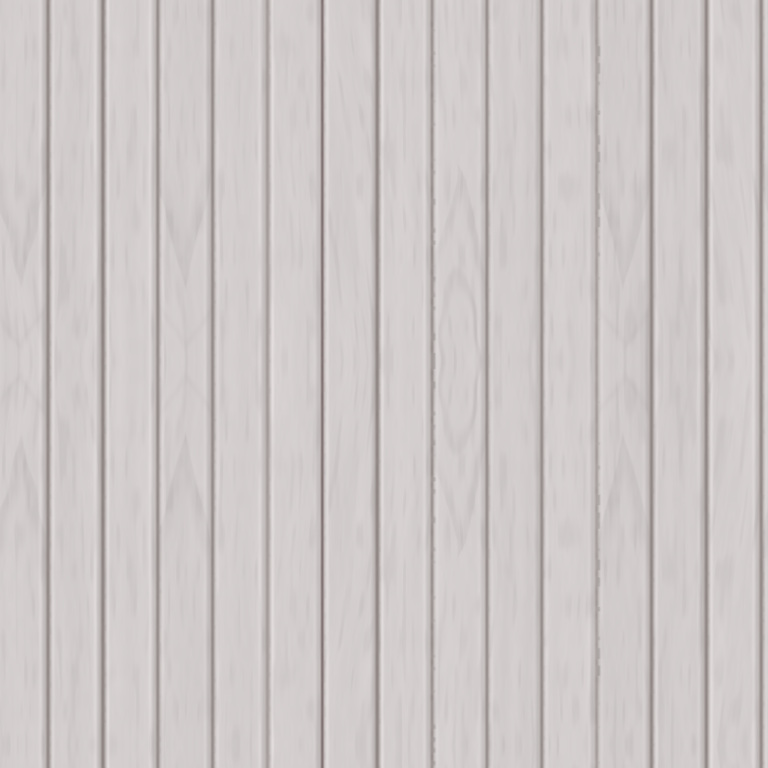
Reproduce this texture procedurally as a Shadertoy shader.

```glsl
float hash(vec2 p) {
    vec3 q = fract(vec3(p.xyx) * 0.1031);
    q += dot(q, q.yzx + 33.33);
    return fract((q.x + q.y) * q.z);
}

float noise(vec2 p) {
    vec2 i = floor(p), f = fract(p);
    f = f * f * (3.0 - 2.0 * f);
    return mix(mix(hash(i), hash(i + vec2(1, 0)), f.x),
               mix(hash(i + vec2(0, 1)), hash(i + vec2(1, 1)), f.x), f.y);
}

float bump(float x, float width) {
    return exp(-x * x / (width * width));
}

// Fine fibres and broad streaks; m is the mirrored height
float woodGrain(float x, float m, float id) {
    float seed = id * 37.0;
    float slant = (hash(vec2(id, 4.0)) - 0.5) * 0.7;
    if (mod(id, 7.0) == 6.0) slant = 1.3;
    float bend = x + slant * m + 0.12 * noise(vec2(seed, m * 7.0));
    float broad = noise(vec2(bend * 5.0 + seed, m * 5.0 + 9.0)) - 0.5;
    float fibre = noise(vec2(bend * 13.0 + seed, m * 22.0 + 40.0));
    float fine = noise(vec2(bend * 22.0 + seed, m * 50.0 + 80.0)) - 0.5;
    return 0.022 * broad - 0.028 * smoothstep(0.55, 0.95, fibre) + 0.012 * fine;
}

// Pointed arches on some planks, an oval eye on another
float figure(float x, float m, float id) {
    float c = x - 0.5 + 0.1 * (noise(vec2(m * 30.0, id)) - 0.5);
    float rough = 0.5 + 0.5 * noise(vec2(x * 14.0 + id * 9.0, m * 60.0));
    float shade = 0.0;
    if (id == 0.0 || id == 3.0 || id == 11.0) {
        float arch = m - 0.094 - 0.28 * abs(c);
        shade = smoothstep(-0.006, 0.008, arch) * (1.0 - smoothstep(0.02, 0.09, arch));
        shade += 0.5 * bump(m - 0.02 - 0.1 * abs(c), 0.007);
    } else if (id == 8.0) {
        float eye = length(vec2(c / 0.36, m / 0.117));
        float outer = m + 0.28 * abs(c) - 0.25;
        shade = smoothstep(0.7, 0.95, eye) * (1.0 - smoothstep(0.98, 1.1, eye));
        shade += 0.8 * smoothstep(-0.05, -0.01, outer) * (1.0 - smoothstep(0.0, 0.012, outer));
    }
    return shade * rough;
}

void mainImage(out vec4 fragColor, in vec2 fragCoord) {
    vec2 uv = fragCoord / iResolution.xy;
    float x = uv.x * 14.0 + 0.125;
    float id = mod(floor(x), 14.0);
    float m = abs(fract(uv.y + 0.97) - 0.5);

    // Plank face
    float tone = 0.012 * (hash(vec2(id, 21.0)) - 0.5);
    tone += woodGrain(fract(x), m, id) - 0.04 * figure(fract(x), m, id);
    vec3 color = vec3(0.828, 0.808, 0.806) + tone;

    // Bevels beside each groove
    float edge = fract(x + 0.5) - 0.5;
    float joint = mod(floor(x + 0.5), 14.0);
    float vary = hash(vec2(joint, 61.0));
    color -= 0.05 * bump(edge + 0.075, 0.035);
    color += (0.02 + 0.035 * vary) * bump(edge - 0.095, 0.03);
    color += 0.035 * hash(vec2(joint, 72.0)) * bump(edge + 0.14, 0.03);

    // Groove, with differing depth, tint and worn edges
    float worn = (joint == 8.0 || joint == 11.0) ? 1.0 : 0.25;
    float chips = noise(vec2(joint * 13.0, m * 130.0));
    float width = 0.037 + 0.01 * vary;
    float depth = 0.85 + 0.15 * vary;
    vec3 grooveColor = vec3(0.555, 0.52, 0.51);
    if (joint == 5.0 || joint == 11.0) depth = 0.68;
    if (joint == 6.0) {
        width = 0.032;
        depth = 1.0;
        grooveColor = vec3(0.50, 0.44, 0.44);
    }
    depth *= 1.0 - 0.2 * worn * chips;
    color = mix(color, grooveColor, depth * bump(edge, width));
    color -= 0.09 * worn * smoothstep(0.55, 0.85, chips) * bump(edge - 0.045, 0.025);

    fragColor = vec4(color, 1.0);
}
```
